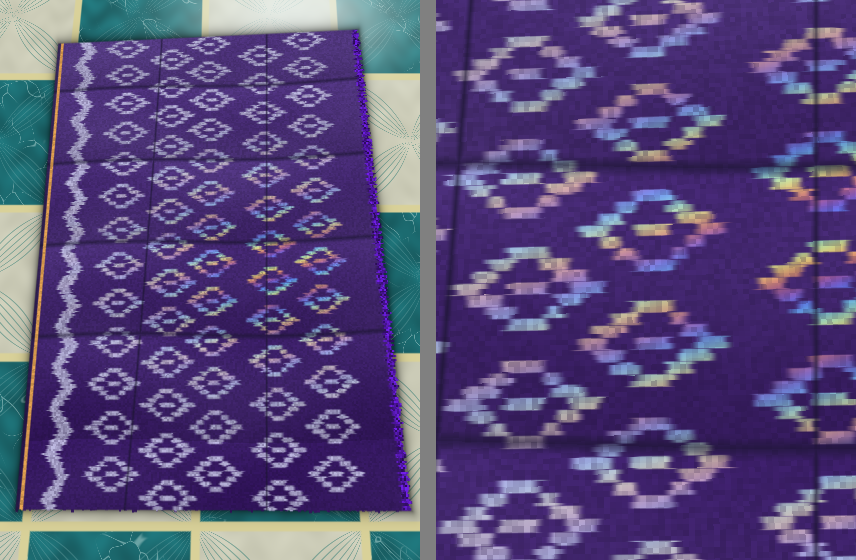
Left, the full canvas; right, a detail of the centre.
Write a WebGL 1 fragment shader that draws this pattern.

```glsl
precision highp float;
uniform vec2 u_resolution;

const vec3 VIOLET_LIGHT = vec3(0.33, 0.23, 0.51);
const vec3 VIOLET_DEEP = vec3(0.18, 0.07, 0.34);
const vec3 THREAD = vec3(0.69, 0.68, 0.81);
const vec3 GOLD = vec3(0.84, 0.60, 0.30);
const vec3 SELVAGE = vec3(0.30, 0.08, 0.62);
const vec3 SHADOW = vec3(0.10, 0.08, 0.18);
const vec3 TEAL = vec3(0.11, 0.42, 0.44);
const vec3 CREAM = vec3(0.80, 0.80, 0.72);
const vec3 GROUT = vec3(0.85, 0.82, 0.60);
const float CLOTH_TOP = 0.0655;
const float CLOTH_HEIGHT = 0.8455;
const float FIRST_ROW = 0.0794;
const float ROW_PITCH = 0.04746;
const float ROW_GROWTH = 0.02145;
const float LAST_ROW = 12.0;
const float COLUMN_START = 0.235;
const float COLUMN_PITCH = 0.1455;
const float MOTIF_HALF_WIDTH = 0.073;
const float STEP_HEIGHT = 0.106;
const float THREADS_PER_ROW = 22.0;
const float FOLD_START = 1.5;
const float FOLD_PITCH = 2.45;

float hash(vec2 p) {
  return fract(sin(dot(p, vec2(127.1, 311.7))) * 4375.85);
}

float waves(vec2 p) {
  return 0.5 + 0.25 * sin(p.x + 1.7 * sin(p.y * 0.8)) + 0.25 * sin(p.y * 1.6 + 1.3 * sin(p.x * 1.4));
}

// Gap between the two nearest cell points: zero along cell borders
float cellBorder(vec2 p) {
  vec2 nearest = vec2(8.0);
  for (int j = -1; j <= 1; j++) {
    for (int i = -1; i <= 1; i++) {
      vec2 cell = floor(p) + vec2(float(i), float(j));
      float d = length(cell + vec2(hash(cell), hash(cell + 37.0)) - p);
      nearest = d < nearest.x ? vec2(d, nearest.x) : vec2(nearest.x, min(nearest.y, d));
    }
  }
  return nearest.y - nearest.x;
}

float band(float x, float halfWidth, float soft) {
  return 1.0 - smoothstep(halfWidth - soft, halfWidth + soft, abs(x));
}

// Stepped diamond ring with a bar in its centre and feathered ends
float motif(vec2 p, float fray, float rowSoft) {
  float ink = 0.0;
  for (int i = 0; i < 4; i++) {
    float k = float(i);
    float row = band(abs(p.y) / STEP_HEIGHT - k, 0.5, rowSoft / STEP_HEIGHT);
    float ring = band(p.x, 0.97 - 0.24 * k + fray, 0.08);
    if (i < 3) ring *= 1.0 - band(p.x, 0.56 - 0.18 * k - fray, 0.07);
    if (i == 0) ring = max(ring, band(p.x, 0.24 + fray, 0.07));
    ink = max(ink, row * ring);
  }
  return ink;
}

// Checkered tiles with leaf outlines, veins and grout
vec3 floorColor(vec2 uv, float pixel) {
  float depth = uv.y - 0.137;
  vec2 tile = vec2((uv.x - 0.49 + 0.026 * uv.y) / (0.302 + 0.108 * uv.y), depth / (0.2224 + 0.0564 * depth));
  vec2 cell = floor(tile);
  float isTeal = 1.0 - mod(cell.x + cell.y, 2.0);
  vec2 q = abs(fract(tile) - 0.5);
  float along = (q.x + q.y) * 0.707;
  float across = abs(q.x - q.y) * 0.707;
  float leaf = across / max(0.9 * along * (0.71 - along), 0.004);
  float outline = band(fract(leaf * 3.0) - 0.5, 0.09, 0.08) * step(leaf, 1.0);
  float vein = 1.0 - smoothstep(0.0, 0.06, cellBorder(tile * 7.0 + waves(tile * 13.0)));
  vein *= smoothstep(0.45, 0.75, waves(tile * 9.0));
  float cloud = waves(tile * 17.0) - 0.5;
  vec3 teal = mix(TEAL * (1.0 + 0.25 * cloud), vec3(0.50, 0.70, 0.70), max(vein * 0.8, outline * 0.3));
  vec3 cream = mix(CREAM + 0.05 * cloud, vec3(0.30, 0.54, 0.50), outline * 0.6);
  vec3 color = mix(cream, teal, isTeal);
  float joint = 0.5 - max(q.x, q.y);
  color = mix(GROUT, color, smoothstep(0.02, 0.02 + 6.0 * pixel, joint));
  float glare = exp(-dot((uv - vec2(0.70, 0.03)) * vec2(4.0, 9.0), (uv - vec2(0.70, 0.03)) * vec2(4.0, 9.0)));
  return mix(color, vec3(0.93, 0.96, 0.95), 0.8 * glare);
}

void main() {
  vec2 uv = gl_FragCoord.xy / u_resolution;
  uv.y = 1.0 - uv.y;
  float pixel = 1.0 / min(u_resolution.x, u_resolution.y);

  // Cloth coordinates: s across, v down, n counted in motif rows
  float y = uv.y + 0.045 * (uv.x - 0.5) * (0.85 - uv.y);
  float v = (y - CLOTH_TOP) / CLOTH_HEIGHT;
  float left = 0.139 - 0.102 * v;
  float s = (uv.x - left) / (0.715 + 0.229 * v);
  float n = (y - FIRST_ROW) / (ROW_PITCH + ROW_GROWTH * (y - FIRST_ROW));
  float rowSoft = 0.5 * pixel / ROW_PITCH;
  float thread = floor(n * THREADS_PER_ROW);

  // Staggered motif columns
  float ink = 0.0;
  for (int i = 0; i < 5; i++) {
    float column = float(i);
    float center = COLUMN_START + COLUMN_PITCH * column - (i == 2 ? 0.022 : 0.0);
    float rowPos = n - 0.5 * mod(column, 2.0);
    float row = clamp(floor(rowPos + 0.5), 0.0, LAST_ROW);
    float drift = 0.008 * (hash(vec2(row, column)) - 0.5);
    vec2 p = vec2((s - center - drift) / MOTIF_HALF_WIDTH, rowPos - row);
    float fray = 0.14 * (hash(vec2(thread, column + step(0.0, p.x) * 9.0)) - 0.5);
    ink = max(ink, motif(p, fray, rowSoft));
  }

  // Stepped zigzag stripe near the gold border
  float zig = abs(fract(floor(n * 8.0) / 8.0) - 0.5) * 4.0 - 1.0;
  float zigFray = 0.012 * (hash(vec2(thread, 51.0)) - 0.5);
  ink = max(ink, band(s - 0.095 - 0.017 * zig, 0.017 + zigFray, 0.006));

  // Dyed ground, weave and worn threads
  float weave = hash(vec2(thread, floor(s * 180.0))) - 0.5;
  float light = clamp(0.88 - 0.78 * v + 0.3 * (waves(vec2(s * 6.0, n * 1.3)) - 0.5), 0.0, 1.0);
  vec3 cloth = mix(VIOLET_DEEP, VIOLET_LIGHT, light) * (1.0 + 0.16 * weave);
  vec2 sheenPos = (uv - vec2(0.66, 0.48)) * vec2(3.6, 6.5);
  float sheen = exp(-dot(sheenPos, sheenPos));
  vec3 rainbow = 0.5 + 0.5 * cos(n * 9.0 + s * 24.0 + vec3(0.0, 1.3, 3.0));
  vec3 yarn = mix(THREAD, mix(THREAD, rainbow, 0.5), sheen) * (1.0 + 0.14 * weave);
  cloth = mix(cloth, yarn, ink * (0.86 + 0.2 * weave));

  // Pressed folds
  float fold = (n - FOLD_START) / FOLD_PITCH + 0.025 * sin(s * 7.0);
  float foldId = floor(fold + 0.5);
  float crease = band((fold - foldId) * FOLD_PITCH, 0.05, 0.06) * step(-0.5, foldId) * step(foldId, 3.5);
  cloth *= 1.06 - 0.14 * fract(fold);
  float upright = max(band(s - 0.345 + 0.07 * v, 0.002, 0.004), band(uv.x - 0.635, 0.0015, 0.003));
  cloth = mix(cloth, SHADOW, max(0.55 * crease, 0.75 * upright));

  // Borders
  cloth = mix(cloth, SHADOW, 0.5 * band(s, 0.009, 0.004));
  cloth = mix(cloth, GOLD * (1.0 + 0.2 * weave), band(s - 0.014, 0.0045, pixel));
  float ragged = 0.012 * hash(vec2(thread, 77.0));
  cloth = mix(cloth, SELVAGE * (1.0 + weave), smoothstep(0.978, 0.988, s + ragged));

  // Cloth outline, loose ends and contact shadow on the floor
  float hem = 0.006 * pow(hash(vec2(floor(s * 150.0), 5.0)), 6.0);
  float sides = smoothstep(-pixel, pixel, s) * (1.0 - smoothstep(-pixel, pixel, s - 0.992 - ragged));
  float ends = smoothstep(-pixel, pixel, v) * (1.0 - smoothstep(-pixel, pixel, v - 1.0 - hem));
  vec2 outside = max(abs(vec2(s, v) - 0.5) - 0.5, 0.0);
  vec3 ground = floorColor(uv, pixel) * (1.0 - 0.5 * exp(-length(outside) * 90.0));
  gl_FragColor = vec4(mix(ground, cloth, sides * ends), 1.0);
}
```
